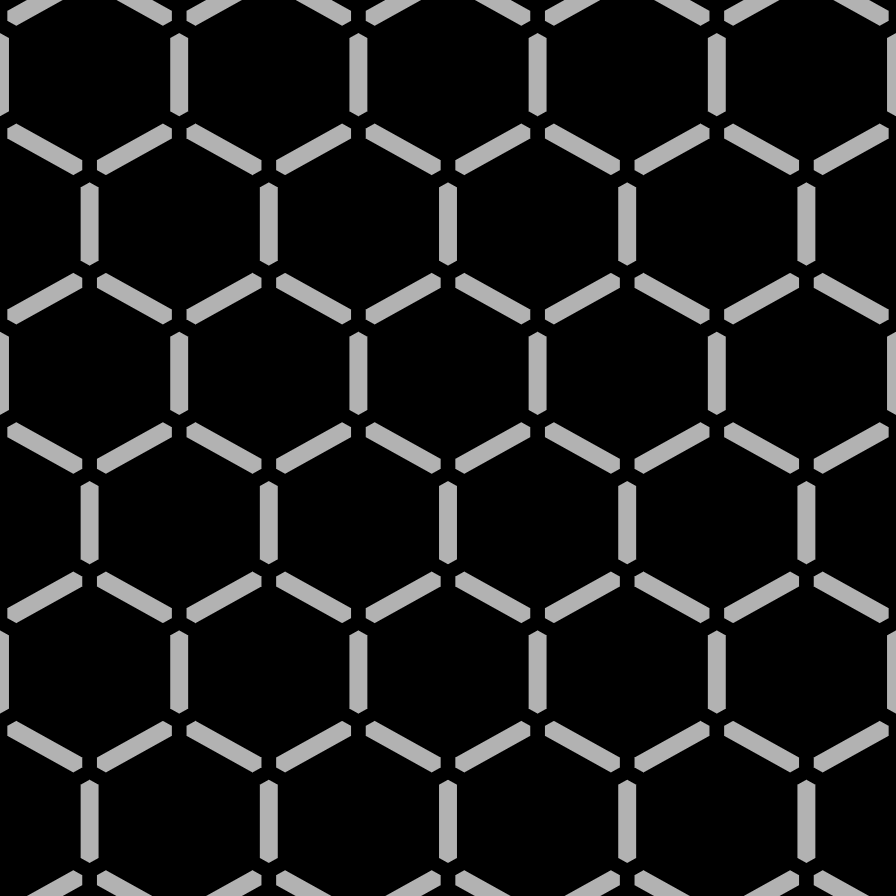
Give the GLSL for this pattern, as a WebGL 1 fragment shader.

```glsl
precision highp float;

// Honeycomb of separate grey bars on black, five cells across and six rows down.
// Each point is moved into its nearest hexagon, folded onto the closest side,
// and measured against a bar with pointed ends that stops short of the corners.

uniform vec2 u_resolution;

const float SQRT3 = 1.7320508;
const vec2 REPEATS = vec2(5.0, 3.0);       // each repeat holds two staggered rows
const vec2 PERIOD = vec2(1.0, SQRT3);      // repeat size, in cell widths
const float BAR_HALF_WIDTH = 0.05;
const float CORNER_GAP = 0.041;            // from the bar end to the corner axes
const vec3 BACKGROUND = vec3(0.0);
const vec3 BAR_COLOR = vec3(0.698);

// Offset from the nearest point of a rectangular lattice
vec2 latticeOffset(vec2 p, vec2 period) {
  return mod(p + 0.5 * period, period) - 0.5 * period;
}

// Offset from the nearest hexagon centre: two interleaved lattices
vec2 hexOffset(vec2 p, vec2 period) {
  vec2 a = latticeOffset(p, period);
  vec2 b = latticeOffset(p - 0.5 * period, period);
  return dot(a, a) < dot(b, b) ? a : b;
}

// Distances across and along the closest side of a unit-wide hexagon
vec2 sideCoords(vec2 offset) {
  vec2 q = abs(offset);
  vec2 slanted = vec2(0.5, 0.5 * SQRT3);
  vec2 normal = dot(q, slanted) > q.x ? slanted : vec2(1.0, 0.0);
  float across = 0.5 - dot(q, normal);
  float along = dot(q, vec2(-normal.y, normal.x));
  return abs(vec2(across, along));
}

// Signed distance to a bar whose ends are 120 degree points
float barDistance(vec2 side, float halfWidth, float gap) {
  float flank = side.x - halfWidth;
  float tip = dot(side, vec2(0.5, 0.5 * SQRT3)) - (0.25 - gap);
  return max(flank, tip);
}

void main() {
  vec2 uv = gl_FragCoord.xy / u_resolution;
  vec2 p = uv * REPEATS * PERIOD - vec2(0.0, 0.25 * PERIOD.y);

  vec2 side = sideCoords(hexOffset(p, PERIOD));
  float d = barDistance(side, BAR_HALF_WIDTH, CORNER_GAP);

  // One-pixel edge smoothing
  float pixel = REPEATS.x / min(u_resolution.x, u_resolution.y);
  float coverage = clamp(0.5 - d / pixel, 0.0, 1.0);
  gl_FragColor = vec4(mix(BACKGROUND, BAR_COLOR, coverage), 1.0);
}
```
